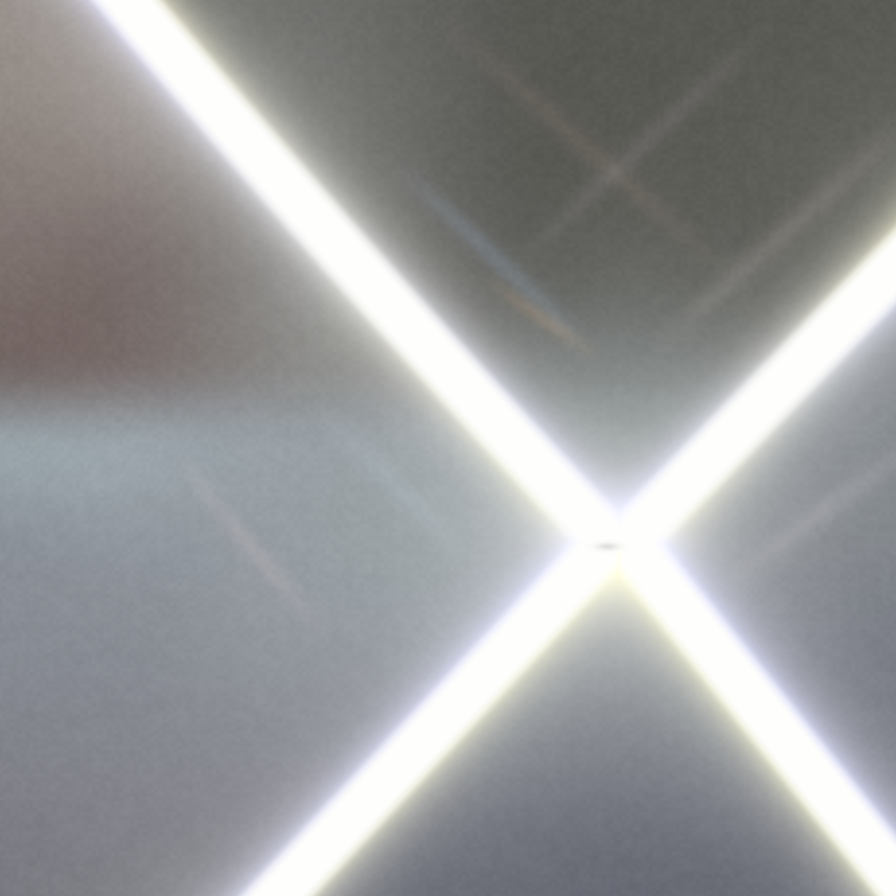
This background is drawn by a WebGL 1 fragment shader. Its source:

```glsl
precision highp float;
// Crossed glowing light tubes over a hazy grey ceiling with faint reflections.
uniform vec2 u_resolution;

#define TUBE_WIDTH 0.027
#define EDGE_SOFTNESS 0.009
#define NEAR_GLOW 0.55
#define NEAR_REACH 0.022
#define FAR_GLOW 0.22
#define FAR_REACH 0.075
#define FRINGE 0.13
#define GRAIN 0.035
#define CROSSING vec2(0.692, 0.392)

const vec3 LIGHT = vec3(0.995, 0.995, 0.99);

float hash(vec2 p) {
  return fract(sin(dot(p, vec2(127.1, 311.7))) * 43758.5453);
}

float noise(vec2 p) {
  vec2 i = floor(p), f = fract(p);
  f = f * f * (3.0 - 2.0 * f);
  return mix(mix(hash(i), hash(i + vec2(1, 0)), f.x),
             mix(hash(i + vec2(0, 1)), hash(i + vec2(1, 1)), f.x), f.y);
}

float blob(vec2 p, vec2 center, vec2 size) {
  vec2 q = (p - center) / size;
  return exp(-dot(q, q));
}

// Position along a segment (x, 0 to 1), signed side (y) and distance (z).
vec3 segment(vec2 p, vec2 a, vec2 b, float bow) {
  vec2 dir = normalize(b - a), q = p - a;
  float len = length(b - a), along = dot(q, dir);
  float t = clamp(along / len, 0.0, 1.0);
  float side = dot(q, vec2(-dir.y, dir.x)) - bow * 4.0 * t * (1.0 - t);
  return vec3(t, side, length(vec2(along - t * len, side)));
}

// Soft reflection that fades toward both ends.
float streak(vec2 p, vec2 a, vec2 b, float width) {
  vec3 s = segment(p, a, b, 0.0);
  return exp(-s.z * s.z / (width * width)) * sin(3.14159 * s.x);
}

// Bright core, two-part halo and a warm or cool fringe on each side.
void addTube(inout vec3 color, inout float core, vec2 p, vec2 a, vec2 b,
             float bow, vec2 warmth) {
  vec3 s = segment(p, a, b, bow);
  float gap = max(s.z - TUBE_WIDTH, 0.0);
  float halo = NEAR_GLOW * exp(-gap / NEAR_REACH) + FAR_GLOW * exp(-gap / FAR_REACH);
  color = mix(color, LIGHT, halo);
  float warm = mix(warmth.x, warmth.y, s.x) * clamp(s.y / TUBE_WIDTH, -1.0, 1.0);
  color += FRINGE * warm * exp(-gap / 0.018) * vec3(0.25, 0.2, -0.65);
  core = max(core, 1.0 - smoothstep(-EDGE_SOFTNESS, EDGE_SOFTNESS, s.z - TUBE_WIDTH));
}

vec3 leftPanel(vec2 p) {
  vec3 lower = mix(vec3(0.49, 0.49, 0.52), vec3(0.55, 0.57, 0.60), smoothstep(0.0, 0.4, p.y));
  lower = mix(lower, vec3(0.62, 0.67, 0.69), 0.8 * blob(p, vec2(0.0, 0.49), vec2(0.32, 0.07)));
  lower = mix(lower, vec3(0.60, 0.64, 0.65), 0.7 * blob(p, vec2(0.45, 0.42), vec2(0.2, 0.14)));
  vec3 upper = mix(vec3(0.45, 0.40, 0.39), vec3(0.57, 0.54, 0.52), smoothstep(0.62, 0.95, p.y));
  upper = mix(upper, vec3(0.51, 0.51, 0.50), smoothstep(0.08, 0.38, p.x));
  return mix(lower, upper, smoothstep(0.50, 0.61, p.y));
}

vec3 topPanel(vec2 p) {
  vec3 c = mix(vec3(0.34, 0.34, 0.32), vec3(0.42, 0.42, 0.41),
               blob(p, vec2(0.35, 0.95), vec2(0.18, 0.3)));
  return mix(c, vec3(0.49, 0.52, 0.52), blob(p, vec2(0.69, 0.51), vec2(0.2, 0.14)));
}

vec3 ceiling(vec2 p) {
  // Panels change colour beneath the two tube lines.
  float overFalling = smoothstep(-0.02, 0.02, p.y - CROSSING.y + 1.13 * (p.x - CROSSING.x));
  float overRising = smoothstep(-0.02, 0.02, p.y - CROSSING.y - 1.04 * (p.x - CROSSING.x));
  vec3 bottom = mix(vec3(0.40, 0.41, 0.45), vec3(0.51, 0.53, 0.55), smoothstep(0.0, 0.32, p.y));
  vec3 right = mix(vec3(0.46, 0.47, 0.51), vec3(0.50, 0.52, 0.54), smoothstep(0.2, 0.45, p.y));
  vec3 c = mix(mix(bottom, right, overFalling),
               mix(leftPanel(p), topPanel(p), overFalling), overRising);

  // Faint mirrored tubes.
  c += vec3(0.05, 0.035, 0.03) * streak(p, vec2(0.48, 0.99), vec2(0.83, 0.68), 0.013);
  c += vec3(0.05, 0.045, 0.05) * streak(p, vec2(0.87, 0.98), vec2(0.56, 0.69), 0.012);
  c += vec3(0.08, 0.07, 0.07) * streak(p, vec2(0.72, 0.60), vec2(1.02, 0.87), 0.014);
  c += vec3(0.06, 0.08, 0.11) * streak(p, vec2(0.44, 0.82), vec2(0.66, 0.61), 0.012);
  c += vec3(0.09, 0.05, 0.02) * streak(p, vec2(0.54, 0.69), vec2(0.67, 0.60), 0.009);
  c += vec3(0.05, 0.03, 0.03) * streak(p, vec2(0.19, 0.50), vec2(0.37, 0.28), 0.012);
  c += vec3(0.03, 0.035, 0.04) * streak(p, vec2(0.35, 0.55), vec2(0.54, 0.36), 0.014);
  c += vec3(0.06, 0.05, 0.05) * streak(p, vec2(0.80, 0.34), vec2(1.04, 0.52), 0.014);
  return c;
}

void main() {
  vec2 p = gl_FragCoord.xy / u_resolution;
  vec3 color = ceiling(p);
  color += GRAIN * (0.6 * noise(p * 230.0) + 0.4 * noise(p * 90.0) - 0.5);
  color += 0.03 * (noise(p * 7.0) - 0.5);

  float core = 0.0;
  addTube(color, core, p, vec2(0.10, 1.05), vec2(0.675, 0.40), -0.007, vec2(1.0, -1.0));
  addTube(color, core, p, vec2(0.715, 0.41), vec2(1.05, 0.755), 0.0, vec2(-1.0, 1.0));
  addTube(color, core, p, vec2(0.665, 0.38), vec2(0.263, -0.05), 0.0, vec2(1.0, 0.7));
  addTube(color, core, p, vec2(0.717, 0.375), vec2(1.04, -0.03), 0.0, vec2(-1.0, -1.0));
  color = mix(color, LIGHT, core);

  // Small connector at the crossing.
  color -= 0.12 * blob(p, vec2(0.678, 0.39), vec2(0.012, 0.004));
  gl_FragColor = vec4(clamp(color, 0.0, 1.0), 1.0);
}
```
